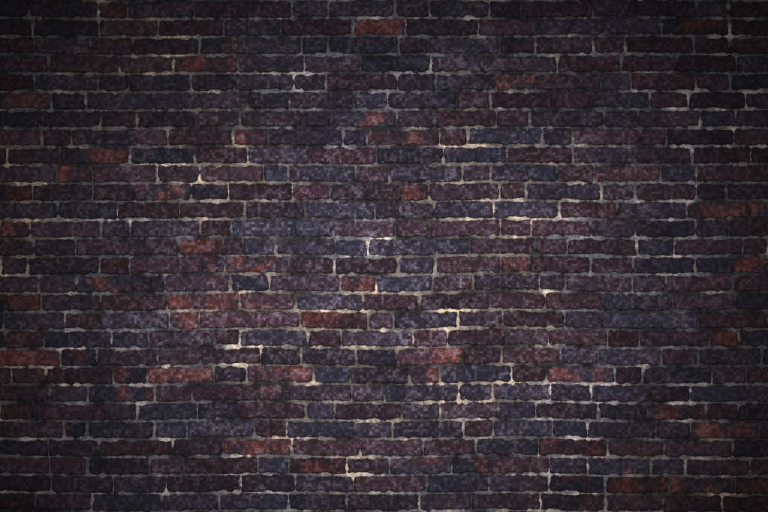
Give the GLSL for this texture, as a WebGL 2 fragment shader.

```glsl
#version 300 es
precision highp float;
// Old dark brick wall: 28 courses, each either alternating long and short
// bricks or all long ones. Joints are jittered per brick, edges are eroded by
// noise, and mortar, soot and rust vary in patches under a soft vignette.
uniform vec2 u_resolution;
out vec4 fragColor;

const float COURSES = 28.0;          // rows over the canvas height
const float FLEMISH_PAIR = 0.195;    // long + short brick, in canvas heights
const float STRETCHER_PAIR = 0.245;  // two long bricks
const float FLEMISH_SPLIT = 0.655;   // share of the pair taken by the long brick
const float FLEMISH_SHARE = 0.6;     // share of courses with short bricks
const float JOINT_JITTER = 0.12;
const float MORTAR_HALF = 0.0019;
const float CORNER = 0.0045;
const float EROSION = 0.0050;
const vec2 LIGHT_CENTRE = vec2(0.5, 0.44);

const vec3 SLATE = vec3(0.165, 0.160, 0.200);
const vec3 PLUM = vec3(0.205, 0.155, 0.180);
const vec3 RUST = vec3(0.400, 0.200, 0.170);
const vec3 DUST = vec3(0.340, 0.340, 0.400);
const vec3 MORTAR_DARK = vec3(0.160, 0.155, 0.175);
const vec3 MORTAR_GREY = vec3(0.365, 0.355, 0.375);
const vec3 MORTAR_PALE = vec3(0.680, 0.640, 0.620);

float hash(vec2 p) {
  vec3 q = fract(p.xyx * vec3(0.1031, 0.1030, 0.0973));
  q += dot(q, q.yzx + 33.33);
  return fract((q.x + q.y) * q.z);
}

float noise(vec2 p) {
  vec2 i = floor(p), f = fract(p);
  f = f * f * (3.0 - 2.0 * f);
  return mix(mix(hash(i), hash(i + vec2(1, 0)), f.x),
             mix(hash(i + vec2(0, 1)), hash(i + vec2(1, 1)), f.x), f.y);
}

float fbm(vec2 p) {
  float sum = 0.0, amp = 0.533;
  for (int i = 0; i < 4; i++) {
    sum += amp * noise(p);
    p = p * 2.03 + 17.3;
    amp *= 0.5;
  }
  return sum;
}

// Position of the n-th upright joint of a course, in brick pairs.
float joint(float n, float row, float split) {
  float jitter = hash(vec2(n + 71.0, row * 3.7 + 5.0)) - 0.5;
  return floor(n * 0.5) + mod(n, 2.0) * split + JOINT_JITTER * jitter;
}

// Signed distance to the brick around p (negative inside); also its id and
// the local position from its centre.
float brick(vec2 p, out vec2 id, out vec2 local) {
  float y = p.y * COURSES, row = floor(y);
  bool flemish = hash(vec2(row, 9.0)) < FLEMISH_SHARE;
  float pair = flemish ? FLEMISH_PAIR : STRETCHER_PAIR;
  float split = flemish ? FLEMISH_SPLIT : 0.5;
  float u = p.x / pair + 4.0 + mod(row, 2.0) * 0.45 + 0.3 * hash(vec2(row, 2.0));
  float n = 2.0 * floor(u) - 1.0;
  for (int i = 0; i < 3; i++)
    if (u > joint(n + 1.0, row, split)) n += 1.0;
  float left = joint(n, row, split), right = joint(n + 1.0, row, split);
  id = vec2(n, row);
  local = vec2((u - 0.5 * (left + right)) * pair, (y - row - 0.5) / COURSES);
  vec2 halfSize = vec2(0.5 * (right - left) * pair, 0.5 / COURSES) - MORTAR_HALF;
  halfSize.y -= 0.0014 * hash(id + 13.0);
  vec2 q = abs(local) - halfSize + CORNER;
  return length(max(q, 0.0)) + min(max(q.x, q.y), 0.0) - CORNER;
}

void main() {
  vec2 uv = gl_FragCoord.xy / u_resolution;
  vec2 p = gl_FragCoord.xy / u_resolution.y;
  float pixel = 1.0 / u_resolution.y;

  // Sagging courses and eroded edges
  vec2 sag = vec2(0.0, 0.006 * (noise(p * vec2(4.0, 3.0)) - 0.5));
  vec2 id, local;
  float d = brick(p + sag, id, local);
  d += EROSION * (fbm(p * 80.0) - 0.5) * 2.0;

  float grain = fbm(p * 170.0 + 7.0);
  float blotch = fbm(p * 26.0 + 3.0);
  float region = fbm(p * 3.2 + 11.0);
  float sides = abs(uv.x - 0.5) * 2.0;
  float centreGlow = 1.0 - smoothstep(0.1, 0.75, length((uv - LIGHT_CENTRE) * vec2(1.4, 1.0)));

  // Brick faces: slate to plum, with rust and pale dust in patches
  float tone = hash(id + 31.0);
  vec3 face = mix(SLATE, PLUM, smoothstep(0.3, 0.85, tone * 0.6 + region * 0.4 + sides * 0.12));
  float rusty = step(0.91 - 0.08 * sides, hash(id + 57.0));
  face = mix(face, RUST, smoothstep(0.38, 0.72, blotch) * (0.12 + 0.50 * rusty));
  face = mix(face, DUST, smoothstep(0.45, 0.85, 0.6 * grain + 0.4 * blotch) * (0.25 + 0.4 * centreGlow));
  face *= (0.84 + 0.34 * hash(id + 83.0)) * (0.60 + 0.86 * grain);

  // Mortar: grimy, with washed-out stretches, palest in the low courses
  float low = 1.0 - smoothstep(0.02, 0.20, uv.y);
  float washed = fbm(p * vec2(15.0, 21.0) + 29.0) + 0.13 * low * (1.0 - 0.6 * sides);
  vec3 mortar = mix(MORTAR_DARK, MORTAR_GREY, smoothstep(0.25, 0.56, washed));
  mortar = mix(mortar, MORTAR_PALE, smoothstep(0.54, 0.82, washed));
  mortar *= mix(vec3(1.0), vec3(1.05, 1.0, 0.90), smoothstep(0.5, 0.7, region));
  mortar *= 0.60 + 0.85 * grain;

  // Dark rim at the arris, deeper along the underside
  float rim = smoothstep(-0.0045, -0.0005, d);
  face *= 1.0 - rim * (local.y < 0.0 ? 0.42 : 0.18);
  float edge = max(1.2 * pixel, 0.0018);
  vec3 colour = mix(face, mortar, smoothstep(-edge, edge, d));

  // Vignette
  float away = length((uv - LIGHT_CENTRE) * vec2(1.2, 1.0));
  colour *= mix(1.27, 0.40, smoothstep(0.12, 0.85, away));
  fragColor = vec4(colour, 1.0);
}
```
